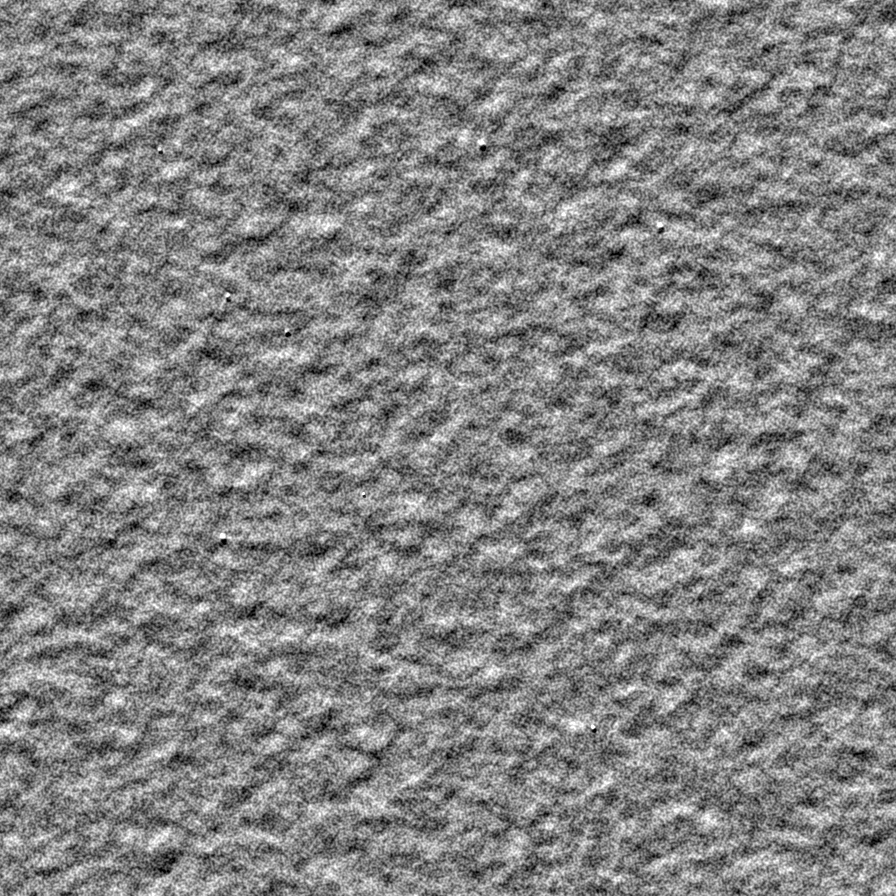
Give the GLSL for this texture, as a Shadertoy shader.

```glsl
const float MEAN_GRAY = 0.515;
const vec2 STRETCH = vec2(1.0, 1.06);      // flattens the bumps sideways
const vec2 LIGHT = vec2(-0.07, 0.24);      // relief offset, in noise cells
const float BASE_FREQ = 21.0;              // bumps across the canvas
const float LACUNARITY = 1.75;
const vec4 RELIEF_WEIGHTS = vec4(0.19, 0.28, 0.25, 0.16);
const vec2 CLUMP_FREQ = vec2(36.0, 52.0);  // rounded light and dark patches
const float CLUMP_WEIGHT = 0.2;
const vec2 GRAIN_FREQ = vec2(330.0, 175.0);
const vec2 GRAIN_WEIGHT = vec2(0.39, 0.24);
const float PIT_GRID = 14.0;
const float PIT_CHANCE = 0.05;
const float PIT_RADIUS = 0.0045;
const float PIT_CONTRAST = 0.5;
const float TAU = 6.28319;

// Integer hash of a lattice cell, giving two values in 0..1
vec2 hash2(vec2 cell) {
    uvec2 v = uvec2(ivec2(cell)) * 1664525u + 12345u;
    for (int i = 0; i < 2; i++) {
        v.x += v.y * 1664525u;
        v.y += v.x * 1664525u;
        v ^= v >> 16u;
    }
    return vec2(v & 65535u) / 65536.0;
}

float cornerSlope(vec2 cell, vec2 offset, vec2 corner) {
    float angle = TAU * hash2(cell + corner).x;
    return dot(vec2(cos(angle), sin(angle)), offset - corner);
}

float gradientNoise(vec2 p) {
    vec2 cell = floor(p);
    vec2 f = p - cell;
    vec2 blend = f * f * f * (f * (f * 6.0 - 15.0) + 10.0);
    float low = mix(cornerSlope(cell, f, vec2(0, 0)), cornerSlope(cell, f, vec2(1, 0)), blend.x);
    float high = mix(cornerSlope(cell, f, vec2(0, 1)), cornerSlope(cell, f, vec2(1, 1)), blend.x);
    return mix(low, high, blend.y);
}

mat2 rotation(float angle) {
    float c = cos(angle), s = sin(angle);
    return mat2(c, s, -s, c);
}

// Side-lit bumps: height difference along the light, over several octaves
float relief(vec2 p) {
    float sum = 0.0;
    float freq = BASE_FREQ;
    for (int i = 0; i < 4; i++) {
        mat2 turn = rotation(0.5 + 1.1 * float(i));
        vec2 seed = vec2(37.3, 91.7) * float(i + 1);
        vec2 q = p * freq * STRETCH;
        float slope = gradientNoise(turn * (q - LIGHT) + seed)
                    - gradientNoise(turn * (q + LIGHT) + seed);
        sum += RELIEF_WEIGHTS[i] * slope;
        freq *= LACUNARITY;
    }
    return sum;
}

// Patches that break up the ridges
float clumps(vec2 p) {
    return CLUMP_WEIGHT * gradientNoise(rotation(0.8) * (p * CLUMP_FREQ) + 640.0);
}

float grain(vec2 p) {
    float fine = gradientNoise(rotation(0.6) * p * GRAIN_FREQ.x + 211.0);
    float medium = gradientNoise(rotation(1.0) * p * GRAIN_FREQ.y + 433.0);
    return dot(GRAIN_WEIGHT, vec2(fine, medium));
}

float softDot(vec2 d, float radius) {
    return 1.0 - smoothstep(0.3 * radius, radius, length(d));
}

// Sparse tiny pits, each a dark spot with a lit upper rim
float pits(vec2 p) {
    vec2 cell = floor(p * PIT_GRID);
    vec2 traits = hash2(cell + 500.0);
    vec2 center = (cell + 0.2 + 0.6 * hash2(cell + 900.0)) / PIT_GRID;
    float radius = PIT_RADIUS * mix(0.6, 1.3, traits.y);
    vec2 d = p - center;
    vec2 rim = radius * vec2(-0.35, 1.1);
    float shade = softDot(d - rim, 0.9 * radius) - softDot(d, radius);
    return PIT_CONTRAST * shade * step(traits.x, PIT_CHANCE);
}

void mainImage(out vec4 fragColor, in vec2 fragCoord) {
    vec2 p = fragCoord / iResolution.y;
    float gray = MEAN_GRAY + relief(p) + clumps(p) + grain(p) + pits(p);
    fragColor = vec4(vec3(clamp(gray, 0.0, 1.0)), 1.0);
}
```
